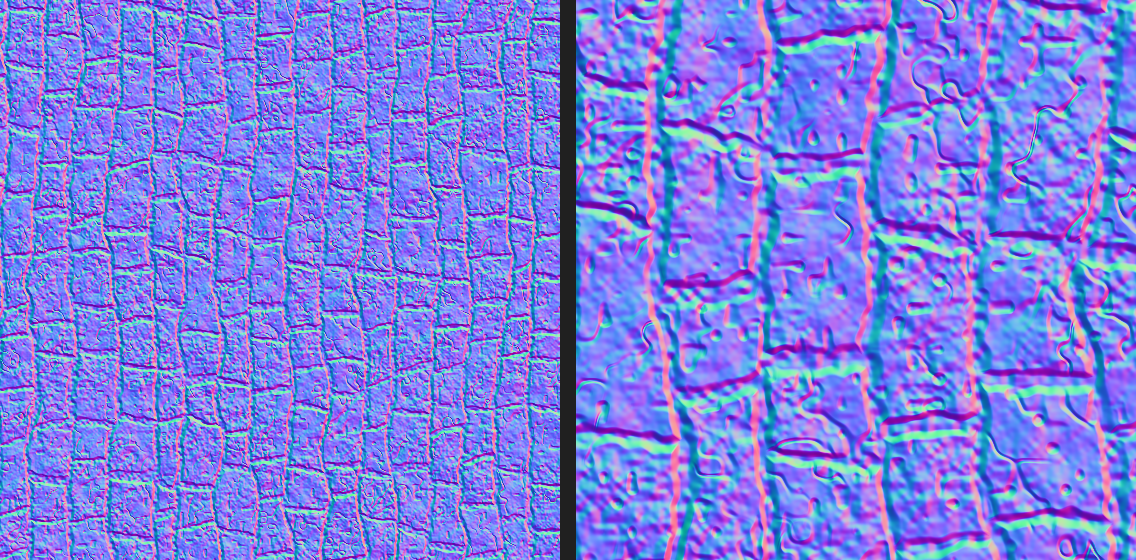
Left, the full canvas; right, a detail of the centre.
Write a WebGL 2 fragment shader that draws this texture map.

```glsl
#version 300 es
precision highp float;

// Tangent-space normal map of old stone paving laid in wandering columns.
// A height field of bevelled, pitted stones and gravelly joints is
// differentiated, and the resulting normal is stored as a colour.

uniform vec2 u_resolution;
out vec4 fragColor;

float hash(vec2 p) {
    vec3 q = fract(vec3(p.xyx) * 0.1031);
    q += dot(q, q.yzx + 33.33);
    return fract((q.x + q.y) * q.z);
}

float noise(vec2 p) {
    vec2 cell = floor(p), f = fract(p);
    f = f * f * (3.0 - 2.0 * f);
    float low = mix(hash(cell), hash(cell + vec2(1, 0)), f.x);
    float high = mix(hash(cell + vec2(0, 1)), hash(cell + vec2(1, 1)), f.x);
    return mix(low, high, f.y);
}

vec2 wobble(vec2 p) {
    return vec2(noise(p + 5.0), noise(p + 131.0)) - 0.5;
}

// Distances to the left, right, bottom and top joint; id names the stone.
vec4 stoneSides(vec2 p, out vec2 id) {
    vec2 grid = vec2(15.5, 10.8);
    vec4 sides = vec4(9.0);
    id = vec2(0.0);

    // Columns: jittered edges that sway with height
    float x = p.x * grid.x;
    for (int k = -1; k <= 2; k++) {
        float column = floor(x) + float(k);
        float sway = noise(vec2(column * 7.0 + 40.0, p.y * 10.0 + 20.0)) - 0.5;
        float gap = x - column - 0.2 * (hash(vec2(column + 60.0, 3.0)) - 0.5) - 0.35 * sway;
        if (gap < 0.0) sides.y = min(sides.y, -gap);
        else if (gap < sides.x) { sides.x = gap; id.x = column + 60.0; }
    }

    // Stones in a column: uneven lengths and tilted ends
    float across = sides.x / (sides.x + sides.y) - 0.5;
    float y = p.y * grid.y + 9.0 * hash(vec2(id.x, 17.0));
    for (int k = -1; k <= 2; k++) {
        float row = floor(y) + float(k);
        vec2 key = vec2(id.x, row + 80.0);
        float tilt = 0.34 * (hash(key + 211.0) - 0.5) * across;
        float gap = y - row - 0.5 * (hash(key) - 0.5) - tilt;
        if (gap < 0.0) sides.w = min(sides.w, -gap);
        else if (gap < sides.z) { sides.z = gap; id.y = key.y; }
    }
    return sides / grid.xxyy;
}

float pavingHeight(vec2 p) {
    // Broad drift of the courses, uneven outlines and small chips
    vec2 bent = p + 0.04 * wobble(p * 3.5) + 0.008 * wobble(p * 24.0);
    bent += 0.0045 * wobble(p * 62.0) + 0.003 * wobble(p * 140.0);
    vec2 id;
    vec4 sides = stoneSides(bent, id);

    // Joint width differs on every side of every stone
    vec4 wear = vec4(hash(id + 11.0), hash(id + 23.0), hash(id + 37.0), hash(id + 59.0));
    sides -= 0.0004 + vec4(0.004, 0.004, 0.006, 0.008) * wear * wear * wear;
    vec4 bevel = smoothstep(vec4(0.0), vec4(0.0062, 0.0042, 0.004, 0.0055), sides);
    float stone = min(min(bevel.x, bevel.y), min(bevel.z, bevel.w));

    // Calm faces with rough, pitted patches
    float patches = smoothstep(0.3, 0.8, noise(p * 24.0 + 90.0));
    float face = 0.0030 * noise(p * 155.0) + 0.0018 * noise(p * 290.0 + 13.0);
    face = face * mix(0.6, 1.5, patches) + 0.0012 * noise(p * 65.0 + 71.0);
    face -= 0.004 * smoothstep(0.72, 0.92, noise(p * 120.0 + 47.0));

    // Jagged scratches, slanted differently on each stone
    float slant = 1.6 * (hash(id + 171.0) - 0.5);
    vec2 grain = vec2(p.x + slant * p.y, p.y) * vec2(52.0, 22.0) + id * 3.0;
    float ridge = abs(noise(grain + 1.1 * wobble(p * 85.0)) - 0.5);
    float broken = smoothstep(0.42, 0.7, noise(p * 30.0 + 140.0));
    face -= 0.0035 * broken * (1.0 - smoothstep(0.0, 0.11, ridge));

    // Each stone leans a little
    vec2 lean = 0.07 * (vec2(hash(id + 83.0), hash(id + 97.0)) - 0.5);
    face += dot(lean, sides.xz);

    // Gravel fills the joints; the rim of a stone is worn unevenly
    float gravel = 0.0065 * noise(p * 210.0 + 29.0);
    float rim = mix(0.0055, 0.0115, noise(p * 48.0 + 260.0));
    return rim * stone + mix(gravel, face, stone);
}

void main() {
    vec2 p = gl_FragCoord.xy / u_resolution.y;

    // Central differences over a fixed fraction of the canvas
    vec2 e = vec2(0.001, 0.0);
    vec2 slope = vec2(pavingHeight(p + e.xy) - pavingHeight(p - e.xy),
                      pavingHeight(p + e.yx) - pavingHeight(p - e.yx)) / (2.0 * e.x);
    vec3 normal = normalize(vec3(-slope * 1.1, 1.0));
    fragColor = vec4(normal * 0.5 + 0.5, 1.0);
}
```
